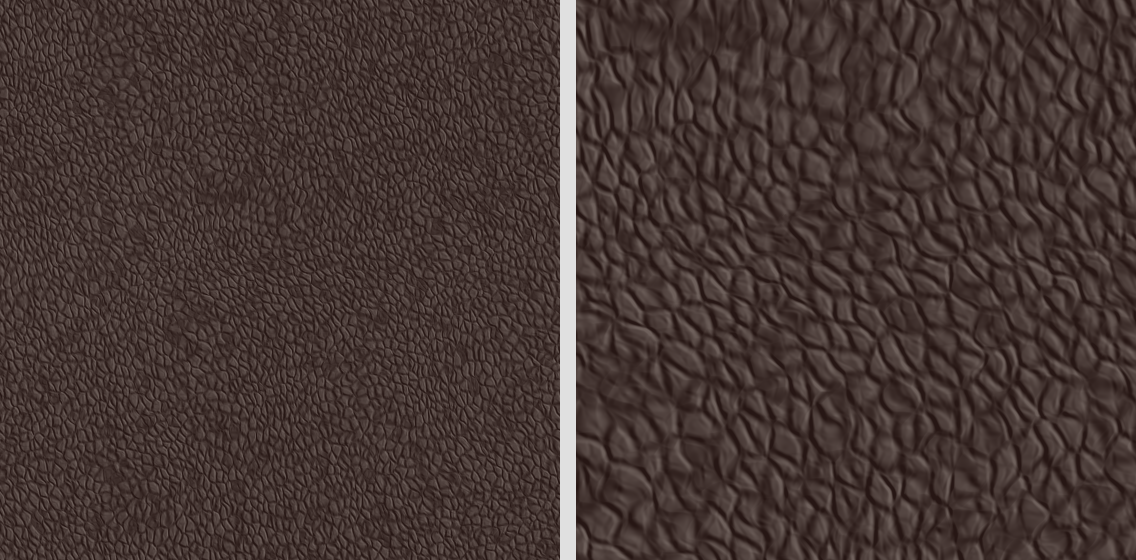
Left: the whole. Right: its middle third, enlarged.
Give the GLSL for this texture, as a Shadertoy shader.

```glsl
// Dark brown pebbled leather: small slanted, stretched cells parted by creases.
// A warped cellular height field is lit from the upper right by its slope,
// then darkened in the creases and dusted with fine grain.

vec2 hash2(vec2 p) {
    vec3 q = fract(p.xyx * vec3(0.1031, 0.1030, 0.0973));
    q += dot(q, q.yzx + 33.33);
    return fract((q.xx + q.yz) * q.zy);
}

float noise(vec2 p) {
    vec2 i = floor(p), f = fract(p);
    f = f * f * (3.0 - 2.0 * f);
    float low = mix(hash2(i).x, hash2(i + vec2(1, 0)).x, f.x);
    float high = mix(hash2(i + vec2(0, 1)).x, hash2(i + vec2(1, 1)).x, f.x);
    return mix(low, high, f.y);
}

// Gap between the nearest and second nearest cell centre: zero on a crease.
float creaseDistance(vec2 p) {
    vec2 cell = floor(p), f = fract(p);
    float nearest = 9.0, second = 9.0;
    for (int y = -1; y <= 1; y++) {
        for (int x = -1; x <= 1; x++) {
            vec2 o = vec2(x, y);
            float d = length(o + 0.05 + 0.9 * hash2(cell + o + 200.0) - f);
            second = min(second, max(nearest, d));
            nearest = min(nearest, d);
        }
    }
    return second - nearest;
}

float leatherHeight(vec2 p) {
    // Slow bends turn the grain direction, quick ones roughen the creases.
    vec2 bend = vec2(noise(p * 7.0 + 20.0), noise(p * 7.0 + 60.0)) - 0.5;
    vec2 ripple = vec2(noise(p * 75.0 + 10.0), noise(p * 75.0 + 90.0)) - 0.5;
    vec2 q = p + bend * 0.035 + ripple * 0.006;

    // Axes across and along the steep, left-leaning grain.
    vec2 grain = vec2(dot(q, vec2(0.94, 0.34)), dot(q, vec2(-0.34, 0.94)));
    float width = mix(0.4, 0.75, noise(p * 40.0 + 35.0));
    float pebble = smoothstep(0.0, width, creaseDistance(grain * vec2(78.0, 50.0)));
    float wrinkle = smoothstep(0.0, 0.5, creaseDistance(grain * vec2(125.0, 85.0) + 40.0));
    float fold = noise(grain * vec2(95.0, 55.0) + 15.0);
    return 0.78 * pebble + 0.16 * wrinkle + 0.3 * fold - 0.1;
}

vec3 leather(vec2 p) {
    float h = leatherHeight(p);
    float slope = h - leatherHeight(p + 0.0017 * vec2(0.88, 0.47));
    float tone = 0.23 * slope + 0.1 * (h - 0.62);

    // Fine surface grain and faint broad unevenness.
    tone += 0.035 * (noise(p * 260.0 + 70.0) - 0.5);
    tone += 0.014 * (noise(p * 4.0 + 5.0) - 0.5);
    tone = clamp(tone, -0.13, 0.15);
    return vec3(0.28, 0.222, 0.208) + tone * vec3(1.0, 1.03, 1.0);
}

void mainImage(out vec4 fragColor, in vec2 fragCoord) {
    // Four samples per pixel smooth the creases.
    vec3 color = vec3(0.0);
    for (int i = 0; i < 4; i++) {
        vec2 offset = vec2(i % 2, i / 2) * 0.5 - 0.25;
        color += 0.25 * leather((fragCoord + offset) / iResolution.y);
    }
    fragColor = vec4(color, 1.0);
}
```
